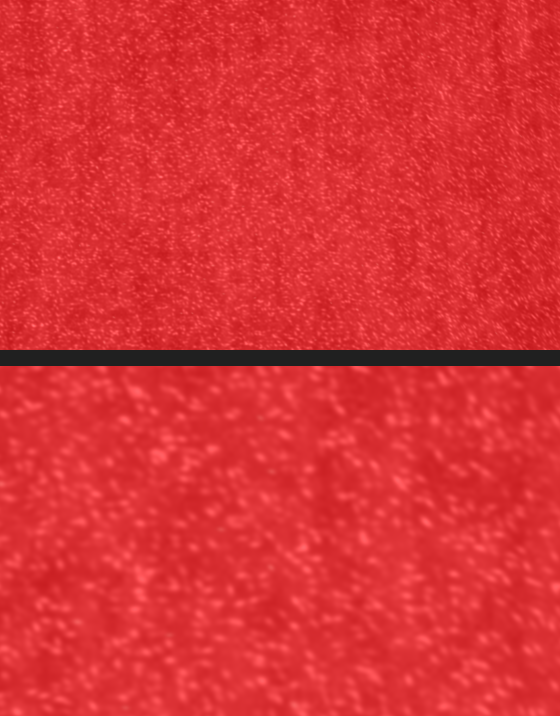
Top: the whole. Bottom: its middle third, enlarged.
This texture is drawn by a Shadertoy shader. Its source:

```glsl
const vec3 MEAN_RED = vec3(0.860, 0.190, 0.204);
const vec3 SPARKLE_PINK = vec3(0.98, 0.50, 0.47);
const vec2 STITCHES = vec2(94.0, 98.0);

float hash(vec2 p) {
    return fract(sin(dot(p, vec2(127.1, 311.7))) * 43758.5453);
}

float noise(vec2 p) {
    vec2 cell = floor(p);
    vec2 f = fract(p);
    f = f * f * (3.0 - 2.0 * f);
    float low = mix(hash(cell), hash(cell + vec2(1.0, 0.0)), f.x);
    float high = mix(hash(cell + vec2(0.0, 1.0)), hash(cell + 1.0), f.x);
    return mix(low, high, f.y);
}

// Noise centred on zero, with two octaves
float cloud(vec2 p) {
    return 0.65 * noise(p) + 0.35 * noise(p * 2.1 + 17.3) - 0.5;
}

mat2 rotation(float angle) {
    float c = cos(angle);
    float s = sin(angle);
    return mat2(c, -s, s, c);
}

// Soft tilted pile loops: x is their brightness, y the rare sparkles
vec2 pileLoops(vec2 p, float jitter) {
    vec2 home = floor(p);
    vec2 sum = vec2(0.0);
    for (int j = -1; j <= 1; j++) {
        for (int i = -1; i <= 1; i++) {
            vec2 cell = home + vec2(float(i), float(j));
            vec2 shift = vec2(hash(cell + 3.7), hash(cell + 9.2)) - 0.5;
            vec2 d = p - cell - 0.5 - jitter * shift;
            d = rotation(-0.45 + 1.4 * (hash(cell + 21.4) - 0.5)) * d;
            float shine = hash(cell + 41.8);
            float spread = dot(d * d, vec2(3.5, 7.0));
            sum.x += shine * shine * exp(-spread);
            sum.y += step(0.988, hash(cell + 63.1)) * exp(-2.2 * spread);
        }
    }
    return sum;
}

// Knit rows that bend into a downward slant on the right
vec2 knitCoords(vec2 p) {
    vec2 q = p * STITCHES;
    float bend = max(p.x - 0.75, 0.0);
    q.y += 26.0 * bend * bend;
    return q + 1.6 * vec2(cloud(p * 7.0), cloud(p * 7.0 + 31.0));
}

// Broad sheen: bright lower middle, darker sides and corners
float sheen(vec2 p, float aspect) {
    vec2 d = (p - vec2(0.52 * aspect, 0.40)) / vec2(0.55 * aspect, 0.75);
    return 0.024 * exp(-1.4 * dot(d, d)) - 0.012;
}

// Patches and vertical streaks where the pile is brushed
float brushing(vec2 p) {
    float patches = 0.055 * cloud(p * vec2(6.0, 4.0));
    float streaks = 0.065 * cloud(p * vec2(34.0, 3.5) + 5.0);
    float clumps = 0.075 * cloud(p * vec2(36.0, 30.0) + 12.0);
    return patches + streaks + clumps;
}

void mainImage(out vec4 fragColor, in vec2 fragCoord) {
    vec2 p = fragCoord / iResolution.y;
    float aspect = iResolution.x / iResolution.y;

    float twill = smoothstep(0.6, 1.0, p.x / aspect) * smoothstep(0.2, 0.8, p.y);
    vec2 loops = pileLoops(knitCoords(p), mix(0.75, 0.40, twill));

    float tone = 0.175 * (loops.x - 0.21);
    tone += brushing(p) + sheen(p, aspect);
    tone += 0.026 * (noise(p * 170.0) - 0.5);

    vec3 color = MEAN_RED + tone;
    color = mix(color, SPARKLE_PINK, 0.32 * min(loops.y, 1.0));
    fragColor = vec4(clamp(color, 0.0, 1.0), 1.0);
}
```
